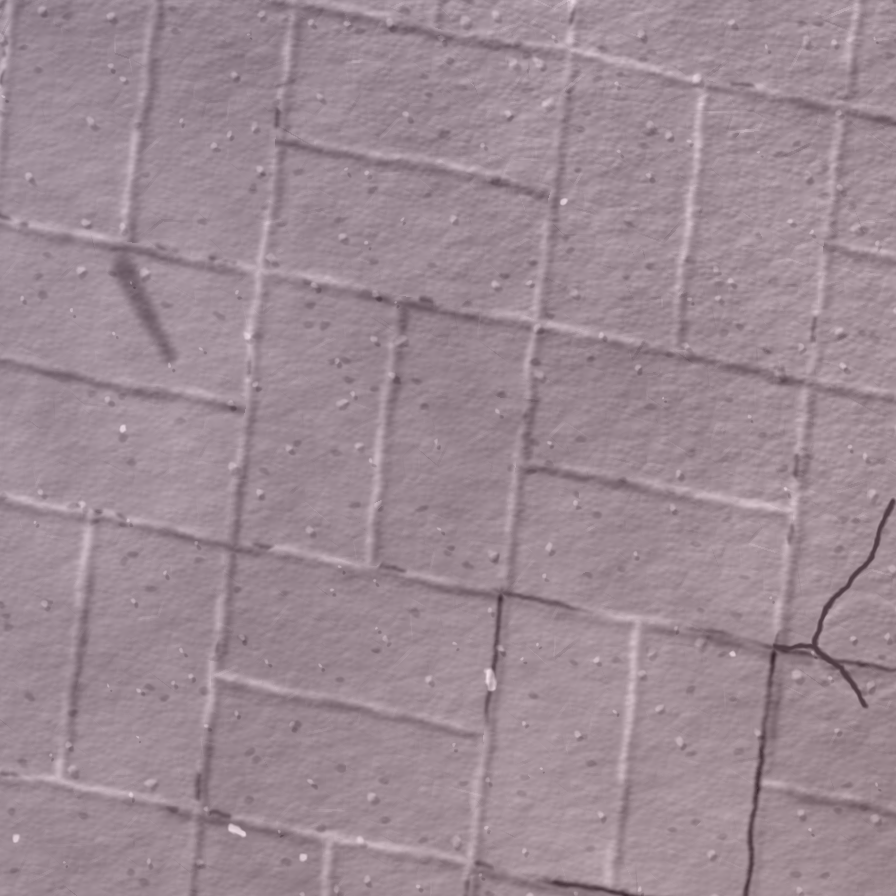
This texture is drawn by a Shadertoy shader. Its source:

```glsl
vec2 hash2(vec2 c) {
    return fract(sin(vec2(dot(c, vec2(127.1, 311.7)), dot(c, vec2(269.5, 183.3)))) * 43758.5);
}

// Cellular noise: distance to the nearest point, and that point's random value
vec2 cells(vec2 p) {
    vec2 base = floor(p), nearest = vec2(9.0, 0.0);
    for (int y = -1; y <= 1; y++)
    for (int x = -1; x <= 1; x++) {
        vec2 c = base + vec2(x, y);
        float d = length(c + hash2(c) - p);
        if (d < nearest.x) nearest = vec2(d, hash2(c + 37.0).x);
    }
    return nearest;
}

// Layered sines, about -1 to 1
float waves(vec2 p) {
    float sum = 0.0, amp = 0.5;
    for (int i = 0; i < 4; i++) {
        sum += amp * sin(p.x + 1.6 * sin(p.y));
        p = mat2(0.8, 0.6, -0.6, 0.8) * p * 1.9 + 1.3;
        amp *= 0.55;
    }
    return sum;
}

// Height of the gritty surface
float grit(vec2 p) {
    float h = 0.0, scale = 30.0, amp = 0.55;
    for (int i = 0; i < 3; i++) {
        vec2 cell = cells(p * scale * vec2(0.75, 1.1));
        h += amp * (0.4 + cell.y) * exp(-5.0 * cell.x * cell.x);
        scale *= 2.1;
        amp *= 0.65;
    }
    return h;
}

float segment(vec2 p, vec2 a, vec2 b) {
    vec2 ab = b - a;
    return length(p - a - ab * clamp(dot(p - a, ab) / dot(ab, ab), 0.0, 1.0));
}

float ridge(float d, float width) {
    return exp(-d * d / (width * width));
}

// Sparse pebbles whose size follows their random value
float pebbles(vec2 p) {
    vec2 cell = cells(p * 26.0);
    float size = 0.06 + 0.45 * (cell.y - 0.7);
    return step(0.7, cell.y) * smoothstep(size, 0.3 * size, cell.x);
}

void mainImage(out vec4 fragColor, in vec2 fragCoord) {
    vec2 p = fragCoord / iResolution.y;
    p.y = 1.0 - p.y;
    float px = 1.0 / iResolution.y;
    vec2 light = vec2(0.002, 0.003);

    // Tilted basket-weave grid with uneven joints
    vec2 wobble = vec2(waves(p * 24.0), waves(p.yx * 24.0 + 5.0));
    vec2 ragged = vec2(waves(p * 90.0), waves(p.yx * 90.0 + 3.0));
    vec2 q = inverse(mat2(0.306, 0.060, -0.0365, 0.302))
           * (p - vec2(0.56, 0.661) + 0.003 * wobble + 0.0014 * ragged);
    vec2 tile = floor(q);
    vec2 halves = mod(tile.x + tile.y, 2.0) < 0.5 ? vec2(2.0, 1.0) : vec2(1.0, 2.0);
    vec2 joint = 0.307 * (fract(q * halves + 0.5) - 0.5) / halves;
    vec2 border = 0.307 * abs(fract(q + 0.5) - 0.5);

    // Mottled, gritty paving
    float tone = 0.034 * waves(p * 7.0 + 2.0) + 0.016 * waves(p * 26.0 + 4.0);
    tone += 0.012 * waves(p * 70.0) + 0.02 * (hash2(tile + 11.0).x - 0.5);
    float rough = 0.13 + 0.08 * smoothstep(0.3, 0.9, p.x - p.y + 0.35);
    tone += rough * (grit(p + light) - grit(p));

    // Pale, worn joint lips with shadows on their lower right
    float wear = clamp(0.65 + 0.65 * waves(p * 17.0 + 8.0) + 0.25 * ragged.x, 0.1, 1.1);
    float lip = max(ridge(joint.x, 0.0050), ridge(joint.y, 0.0050));
    float shade = max(0.75 * ridge(joint.x - 0.0095, 0.0055), ridge(joint.y - 0.0095, 0.006));
    float opened = smoothstep(-0.06, 0.03, q.y) * smoothstep(-0.06, 0.02, q.x)
                 * smoothstep(-0.35, 0.25, waves(p * 11.0 + 1.0) + 0.5 * q.x - 0.1);
    opened = max(opened, 0.6 * smoothstep(0.4, 0.7, waves(p * 31.0 + 6.0)));
    float gap = opened * ridge(min(border.x, border.y), 0.0040);
    tone += 0.14 * lip * wear * (1.0 - gap) - 0.15 * shade * (1.2 - 0.8 * wear) - 0.32 * gap;

    // Scattered pebbles, their shadows and dark flecks
    vec2 bent = p + 0.003 * ragged;
    tone += 0.13 * pebbles(bent) - 0.10 * pebbles(bent - 1.8 * light);
    vec2 fleck = cells(bent * vec2(34.0, 50.0) + 9.0);
    tone -= 0.09 * step(0.88, fleck.y) * smoothstep(0.28, 0.08, fleck.x);

    // White chips
    vec2 speck = cells(bent * 20.0 + 4.0);
    tone += 0.25 * step(0.975, speck.y) * smoothstep(0.11, 0.04, speck.x);
    float chip = min(segment(bent, vec2(0.257, 0.923), vec2(0.271, 0.931)),
                     segment(bent, vec2(0.545, 0.750), vec2(0.548, 0.767)));
    tone += 0.32 * smoothstep(0.005 + px, 0.002, chip);

    // Dark smear
    float smear = segment(p + 0.003 * wobble, vec2(0.135, 0.298), vec2(0.187, 0.400));
    tone -= 0.17 * smoothstep(0.019, 0.004, smear + 0.05 * (p.y - 0.30));

    // Branching crack with a faint raised rim
    vec2 c = p + 0.005 * wobble + 0.0025 * ragged;
    vec2 fork = vec2(0.912, 0.720);
    float crack = min(segment(c, vec2(0.998, 0.560), vec2(0.972, 0.622)),
                      segment(c, vec2(0.972, 0.622), vec2(0.922, 0.677)));
    crack = min(crack, segment(c, vec2(0.922, 0.677), fork));
    crack = min(crack, segment(c, fork, vec2(0.868, 0.717)));
    crack = min(crack, segment(c, fork, vec2(0.944, 0.742)));
    crack = min(crack, segment(c, vec2(0.944, 0.742), vec2(0.964, 0.785)));
    tone += 0.06 * ridge(length(c - vec2(0.966, 0.722)) - 0.053, 0.005);
    tone = mix(tone, -0.31, smoothstep(0.0040 + px, 0.001, crack));

    vec3 stone = vec3(0.619, 0.550, 0.585) + vec3(-0.008, 0.0, 0.010) * (1.0 - p.x - p.y);
    fragColor = vec4(clamp(stone + tone, 0.0, 1.0), 1.0);
}
```
